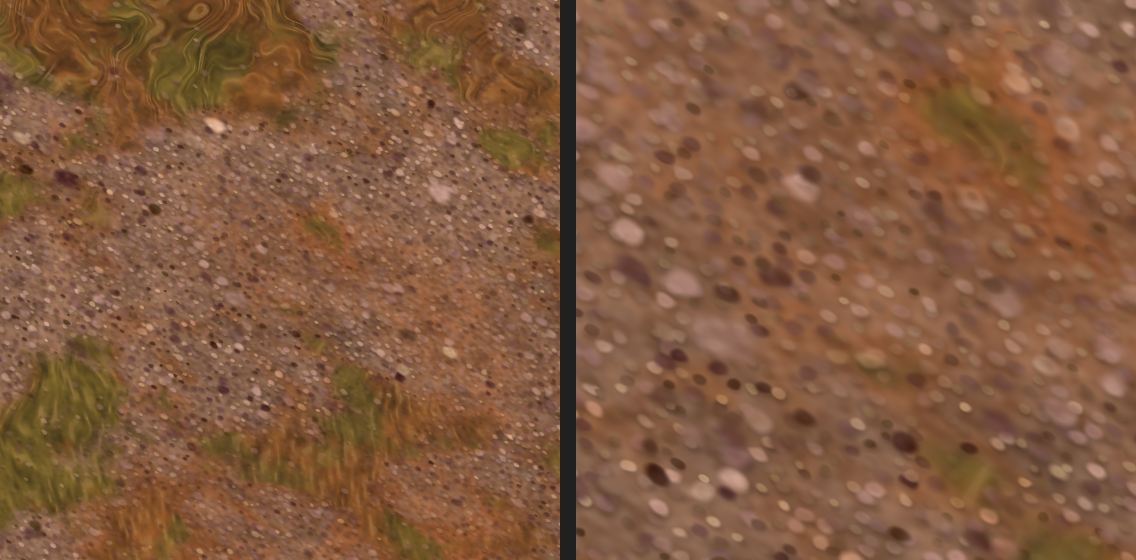
Left, the full canvas; right, a detail of the centre.
Give the GLSL for this texture, as a WebGL 1 fragment shader.

```glsl
precision highp float;
// Dry stony ground: reddish soil strewn with slanted, soft-edged gravel and
// patches of olive and rust grass. Layers of jittered cell stones lie over
// fractal soil; grass comes from warped capsules and stretched noise.
uniform vec2 u_resolution;

vec3 hash3(vec2 p) {
  vec3 q = fract(p.xyx * vec3(0.1031, 0.1030, 0.0973));
  q += dot(q, q.yxz + 33.33);
  return fract((q.xxy + q.yzz) * q.zyx);
}

float noise(vec2 p) {
  vec2 i = floor(p), f = fract(p);
  f = f * f * (3.0 - 2.0 * f);
  return mix(mix(hash3(i).x, hash3(i + vec2(1, 0)).x, f.x),
             mix(hash3(i + vec2(0, 1)).x, hash3(i + vec2(1, 1)).x, f.x), f.y);
}

float fbm(vec2 p) {
  float sum = 0.0, amp = 0.53;
  for (int i = 0; i < 4; i++) {
    sum += amp * noise(p);
    p = mat2(1.6, 1.2, -1.2, 1.6) * p + 7.3;
    amp *= 0.5;
  }
  return sum;
}

float capsule(vec2 p, vec2 a, vec2 b) {
  vec2 pa = p - a, ba = b - a;
  return length(pa - ba * clamp(dot(pa, ba) / dot(ba, ba), 0.0, 1.0));
}

// Blends one layer of scattered stones over the ground colour
vec3 addStones(vec3 ground, vec2 slanted, float freq, float density, float contrast, float opacity) {
  vec2 q = slanted * freq * vec2(0.68, 1.1) + freq;
  vec2 cell = floor(q);
  for (int y = -1; y <= 1; y++) {
    for (int x = -1; x <= 1; x++) {
      vec2 id = cell + vec2(x, y);
      vec3 place = hash3(id + freq * 3.0);
      vec3 look = hash3(id + freq * 5.0 + 41.0);
      vec2 d = q - id - 0.15 - 0.7 * place.xy;
      d += (look.z - 0.5) * 0.8 * vec2(d.y, -d.x);
      float radius = mix(0.3, 0.62, look.y);
      float edge = length(d) + 0.2 * (noise(q * 2.3) - 0.5);
      float present = step(place.z, density) * opacity;
      float tone = 0.5 + contrast * (look.x + look.z - 1.0);
      vec3 stone = mix(vec3(0.35, 0.22, 0.17), vec3(0.78, 0.62, 0.52), tone);
      stone += (look.y - 0.5) * vec3(0.02, -0.03, 0.09);
      // Faint shade beneath, then the stone itself
      float shade = 1.0 - smoothstep(radius * 0.4, radius * 1.3, length(d + vec2(-0.1, 0.2)));
      ground *= 1.0 - 0.13 * shade * present;
      ground = mix(ground, stone, present * (1.0 - smoothstep(radius * 0.4, radius, edge)));
    }
  }
  return ground;
}

void main() {
  vec2 p = gl_FragCoord.xy / min(u_resolution.x, u_resolution.y);
  vec2 slanted = vec2(dot(p, vec2(0.86, -0.51)), dot(p, vec2(0.51, 0.86)));
  float broad = fbm(p * 5.0 + 2.0);
  float mottle = fbm(slanted * vec2(22.0, 34.0) + 9.0);
  float grit = noise(slanted * vec2(110.0, 190.0) + 5.0);

  // Bare soil, smoothest along a diagonal band and near the bottom
  float band = 1.0 - smoothstep(0.04, 0.17, capsule(p, vec2(0.42, 0.58), vec2(1.0, 0.34)));
  float foot = 1.0 - smoothstep(0.05, 0.2, capsule(p, vec2(0.25, 0.06), vec2(0.8, 0.06)));
  float bare = clamp(max(band, foot) * 0.8 + (broad - 0.5) * 1.4, 0.0, 1.0);
  vec3 soil = mix(vec3(0.55, 0.40, 0.31), vec3(0.56, 0.36, 0.24), bare);
  soil *= 0.78 + 0.44 * mottle;

  // Gravel from fine to coarse
  vec3 color = addStones(soil, slanted, 97.0, 0.85, 0.75, 0.8 - 0.4 * bare);
  color = addStones(color, slanted, 58.0, 0.3, 0.85, 0.8 - 0.35 * bare);
  color = addStones(color, slanted, 27.0, 0.05, 1.0, 0.8);
  color += (grit - 0.5) * 0.1;

  // Grass: two large corners and small slanted tufts
  float warp = (fbm(p * 9.0 + 20.0) - 0.5) * 0.22 + (mottle - 0.5) * 0.12;
  float corner = min(capsule(p, vec2(0.0, 1.03), vec2(0.45, 0.91)) - 0.14,
                     capsule(p, vec2(-0.02, 0.1), vec2(0.17, 0.27)) - 0.1);
  float grass = 1.0 - smoothstep(-0.04, 0.045, corner + warp);
  float tuft = fbm(slanted * vec2(5.0, 10.0) + 31.0) + (mottle - 0.5) * 0.2;
  grass = max(grass, 0.9 * smoothstep(0.57, 0.70, tuft));

  // Blades fan between upright and leaning streaks
  float lean = (broad - 0.5) * 0.5;
  vec2 bladeAxis = vec2(p.x + p.y * (0.25 + lean), p.y - p.x * 0.4);
  float blade = noise(bladeAxis * vec2(130.0, 42.0));
  float clump = fbm(bladeAxis * vec2(42.0, 22.0) + 13.0);
  float green = smoothstep(0.42, 0.62, fbm(p * 8.0 + 50.0));
  vec3 turf = mix(vec3(0.47, 0.28, 0.12), vec3(0.39, 0.32, 0.12), green);
  turf *= 0.42 + 0.72 * clump + 0.42 * blade;
  turf = mix(turf, vec3(0.58, 0.45, 0.25), 0.6 * smoothstep(0.72, 0.95, blade));
  turf = addStones(turf, slanted, 83.0, 0.13, 0.9, 0.45);
  color = mix(color, turf, grass * 0.88);

  // Rusty stain around the grass and broad light variation
  float stain = smoothstep(0.47, 0.62, tuft) * (1.0 - grass);
  color = mix(color, color * vec3(0.95, 0.84, 0.70), stain);
  color *= 0.94 + 0.14 * broad;
  gl_FragColor = vec4(clamp(color, 0.0, 1.0), 1.0);
}
```
